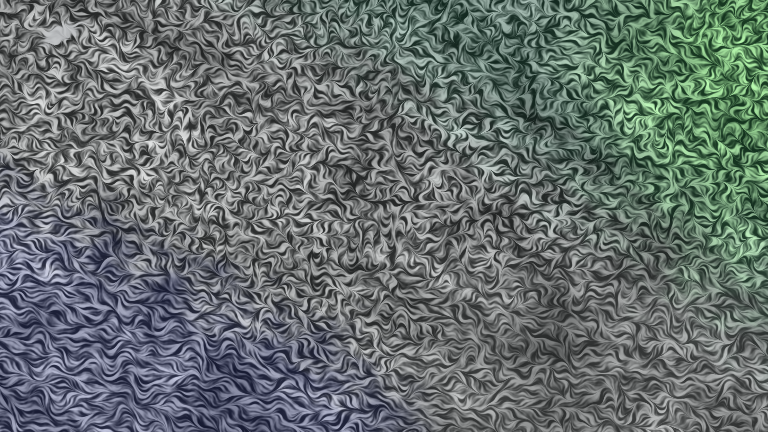
A WebGL 2 fragment shader for this texture:

```glsl
#version 300 es
precision highp float;

uniform vec2 u_resolution;
out vec4 outColor;

// Lengths are in canvas heights, frequencies in cells per height.
const float GRAIN_FREQ = 142.0;
const float BROAD_FREQ = 74.0;
const float BROAD_WEIGHT = 0.45;
const float CURL_FREQ = 25.0;
const float CURL_CALM = 2.6;
const float CURL_WILD = 4.8;
const float STEP_LENGTH = 0.0031;
const int STEPS = 6;
const float BASE_ANGLE = -0.22;
const float STROKE_EDGE = 0.17;
const float DARK = 0.155;
const float LIGHT = 0.67;
const vec3 NEUTRAL_TINT = vec3(-0.004, 0.004, 0.004);
const vec3 VIOLET_TINT = vec3(-0.025, -0.018, 0.075);
const vec3 GREEN_TINT = vec3(-0.055, 0.022, -0.012);
const vec3 LEAF_GAIN = vec3(1.08, 1.30, 0.95);
const vec3 PALE = vec3(0.77, 0.78, 0.79);

vec2 gradientAt(ivec2 cell) {
    uvec2 q = uvec2(cell + 4096) * uvec2(1597u, 3812u + 1u);
    uint h = (q.x ^ (q.y << 7)) * 747796405u + 2891336453u;
    h = ((h >> 15) ^ h) * 2246822519u;
    h = (h >> 13) ^ h;
    float a = float(h & 65535u) * (6.2831853 / 65536.0);
    return vec2(cos(a), sin(a));
}

float gradientNoise(vec2 p) {
    vec2 i = floor(p);
    vec2 f = p - i;
    ivec2 c = ivec2(i);
    vec2 u = f * f * f * (f * (f * 6.0 - 15.0) + 10.0);
    float a = dot(gradientAt(c), f);
    float b = dot(gradientAt(c + ivec2(1, 0)), f - vec2(1.0, 0.0));
    float d = dot(gradientAt(c + ivec2(0, 1)), f - vec2(0.0, 1.0));
    float e = dot(gradientAt(c + ivec2(1, 1)), f - vec2(1.0, 1.0));
    return mix(mix(a, b, u.x), mix(d, e, u.x), u.y);
}

float fbm(vec2 p) {
    float sum = 0.0;
    float amp = 1.0;
    for (int i = 0; i < 4; i++) {
        sum += amp * gradientNoise(p);
        p = p * 2.03 + 17.3;
        amp *= 0.55;
    }
    return sum;
}

vec2 rotate(vec2 p, float a) {
    float c = cos(a);
    float s = sin(a);
    return vec2(c * p.x + s * p.y, c * p.y - s * p.x);
}

vec2 flow(vec2 p, float angle, float curl) {
    float a = angle + curl * gradientNoise(p * CURL_FREQ + 31.7);
    return vec2(cos(a), sin(a));
}

float grain(vec2 p) {
    return gradientNoise(p * GRAIN_FREQ)
         + BROAD_WEIGHT * gradientNoise(p * BROAD_FREQ + 53.1);
}

// Average the grain along the flow in both directions.
float strokes(vec2 p, float angle, float curl) {
    float sum = grain(p);
    float total = 1.0;
    for (int side = -1; side <= 1; side += 2) {
        vec2 q = p;
        for (int i = 1; i <= STEPS; i++) {
            q += float(side) * STEP_LENGTH * flow(q, angle, curl);
            float w = 1.0 - 0.7 * float(i) / float(STEPS);
            sum += w * grain(q);
            total += w;
        }
    }
    return sum / total;
}

void main() {
    vec2 p = gl_FragCoord.xy / u_resolution.y;
    vec2 drift = rotate(p, BASE_ANGLE - 0.2);
    float patches = fbm(drift * vec2(3.2, 6.5) + 5.0);
    float flecks = fbm(drift * vec2(11.0, 21.0) + 40.0);

    // Soft colour regions
    vec2 w = p + 0.10 * vec2(patches, flecks);
    float violet = smoothstep(-0.12, 0.18, 0.58 - 0.48 * w.x - w.y)
                 * (1.0 - smoothstep(0.78, 1.08, w.x));
    float green = smoothstep(-0.14, 0.26, w.y - 0.95 + 0.65 * (w.x - 0.65));
    float leaf = 1.0 - smoothstep(0.05, 0.55, length((w - vec2(1.76, 0.86)) * vec2(1.0, 0.8)));
    float quiet = smoothstep(0.8, 1.15, w.x) * (1.0 - smoothstep(0.25, 0.5, w.y));
    float glow = 1.0 - smoothstep(0.05, 0.6, length((w - vec2(0.48, 0.68)) * vec2(0.8, 1.1)));

    // Stroke pattern
    float curl = mix(CURL_WILD, CURL_CALM, max(violet, 0.5 * quiet));
    float angle = BASE_ANGLE + 0.5 * patches - 0.15 * green;
    float line = strokes(p, angle, curl) + 0.035 * flecks;
    float tone = smoothstep(-STROKE_EDGE, STROKE_EDGE, line);
    tone = mix(tone, 0.5, 0.22 * quiet);

    // Light and colour
    float light = 1.0 + 0.28 * patches + 0.16 * flecks
                + 0.13 * glow - 0.06 * green - 0.04 * violet;
    float value = mix(DARK, LIGHT, tone) * light;
    vec3 color = value + NEUTRAL_TINT + violet * VIOLET_TINT + green * GREEN_TINT;
    color *= mix(vec3(1.0), LEAF_GAIN, leaf);

    // Pale smear near the upper left
    vec2 smear = rotate(p - vec2(0.14, 0.92), 0.45) / vec2(0.052, 0.022);
    float cover = 1.0 - smoothstep(0.7, 1.2, length(smear) - 1.5 * line);
    color = mix(color, PALE, 0.85 * cover);

    outColor = vec4(clamp(color, 0.0, 1.0), 1.0);
}
```
